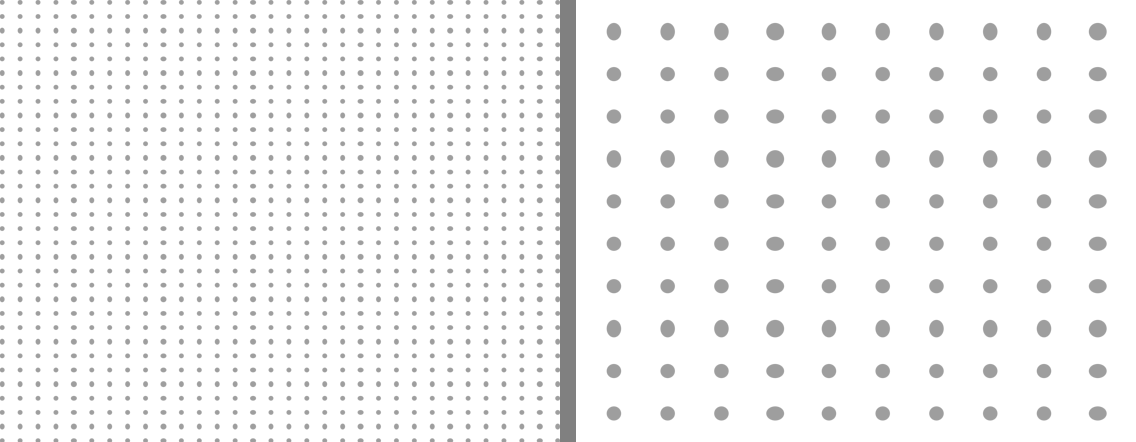
Left: the whole. Right: its middle third, enlarged.
This pattern is drawn by a Shadertoy shader. Its source:

```glsl
const vec2 PITCH = vec2(0.03200, 0.02525);
const vec2 FIRST_DOT = vec2(0.0039, 0.0042);
const vec2 SMALL_RADIUS = vec2(0.0043, 0.0042);
const vec2 LARGE_RADIUS = vec2(0.0053, 0.0052);
const vec3 PAPER = vec3(1.0);
const vec3 DOT_GREY = vec3(0.62);

// Approximate signed distance to an axis-aligned ellipse
float ellipseDistance(vec2 p, vec2 radius) {
    float k = length(p / radius);
    float slope = length(p / (radius * radius));
    return k * (k - 1.0) / max(slope, 1e-4);
}

// 1.0 for 'count' indices spread evenly over each 'period', else 0.0
float evenlySpread(float index, float count, float period, float shift) {
    return 1.0 - step(count - 0.5, mod(index * count + shift, period));
}

// Wide columns and tall rows recur at nearly regular intervals
vec2 dotRadius(vec2 cell) {
    vec2 enlarged = vec2(evenlySpread(cell.x, 6.0, 31.0, 9.0),
                         evenlySpread(cell.y, 10.0, 31.0, 15.0));
    return mix(SMALL_RADIUS, LARGE_RADIUS, enlarged);
}

float dotCoverage(vec2 p, float pixel) {
    vec2 grid = (p - FIRST_DOT) / PITCH;
    vec2 cell = floor(grid + 0.5);
    vec2 offset = (grid - cell) * PITCH;
    float d = ellipseDistance(offset, dotRadius(cell));
    return 1.0 - smoothstep(-0.75 * pixel, 0.75 * pixel, d);
}

void mainImage(out vec4 fragColor, in vec2 fragCoord) {
    // Canvas widths, measured from the top left
    float pixel = 1.0 / iResolution.x;
    vec2 p = vec2(fragCoord.x, iResolution.y - fragCoord.y) * pixel;
    fragColor = vec4(mix(PAPER, DOT_GREY, dotCoverage(p, pixel)), 1.0);
}
```
